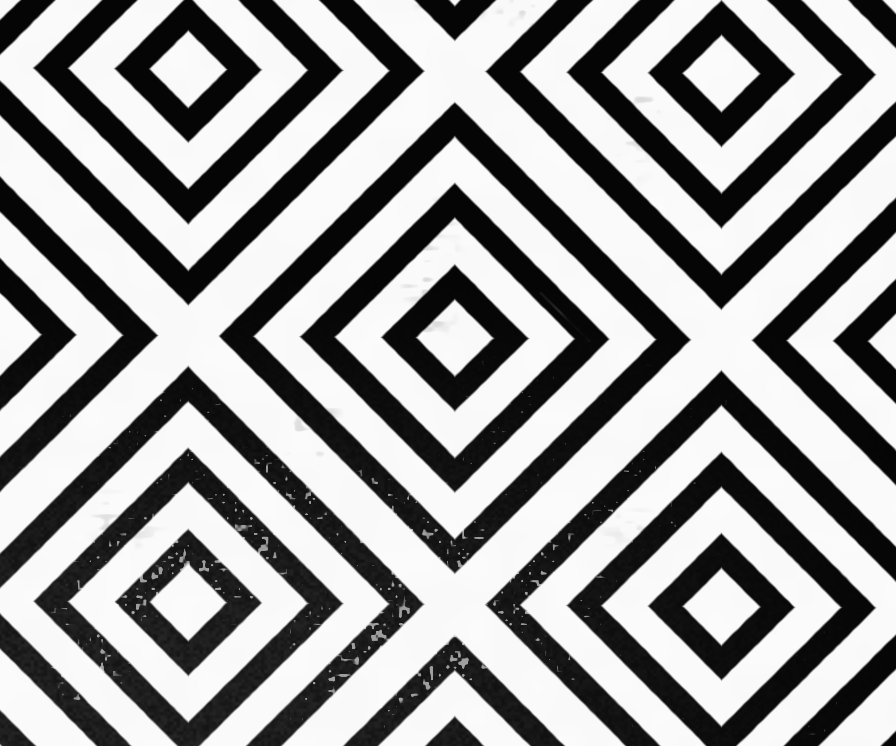
Reproduce this pattern procedurally as a Shadertoy shader.

```glsl
// Staggered concentric black diamonds on white, with ink wear toward the lower left.

const float PITCH = 0.7147;        // diagonal spacing of diamonds, in canvas heights
const float CORE = 0.0517;         // half diagonal of the white core
const float RING_STEP = 0.1089;    // spacing of the rings
const float RING_WIDTH = 0.0465;   // thickness of each black ring
const float RING_COUNT = 3.0;
const vec2 CENTRE = vec2(0.6097, 0.547);
const float TILT = 0.008;

float hash(vec2 p) {
    return fract(sin(dot(p, vec2(127.1, 311.7))) * 43758.5453);
}

float valueNoise(vec2 p) {
    vec2 i = floor(p);
    vec2 f = fract(p);
    f = f * f * (3.0 - 2.0 * f);
    float low = mix(hash(i), hash(i + vec2(1.0, 0.0)), f.x);
    float high = mix(hash(i + vec2(0.0, 1.0)), hash(i + vec2(1.0)), f.x);
    return mix(low, high, f.y);
}

float segmentDistance(vec2 p, vec2 a, vec2 b) {
    vec2 ab = b - a;
    float t = clamp(dot(p - a, ab) / dot(ab, ab), 0.0, 1.0);
    return length(p - a - ab * t);
}

// Diamond radius inside the nearest cell of the diagonal lattice.
float diamondRadius(vec2 p, float pitch) {
    vec2 diagonal = vec2(p.x + p.y, p.x - p.y);
    vec2 cell = abs(fract(diagonal / pitch + 0.5) - 0.5) * pitch;
    return max(cell.x, cell.y);
}

// Ink coverage of the nearest ring.
float rings(float radius, float soft) {
    float middle = CORE + 0.5 * RING_WIDTH;
    float index = clamp(round((radius - middle) / RING_STEP), 0.0, RING_COUNT - 1.0);
    float d = abs(radius - middle - index * RING_STEP) - 0.5 * RING_WIDTH;
    return 1.0 - smoothstep(-soft, soft, d);
}

// Wear strength, growing toward the lower left.
float wearAmount(vec2 p) {
    float low = 1.0 - smoothstep(0.12, 0.68, p.y);
    float left = 1.0 - smoothstep(0.35, 1.35, p.x);
    return low * left;
}

// Small chips where the ink is missing, gathered into clusters.
float chips(vec2 p, float worn) {
    float cluster = smoothstep(0.42, 0.85, valueNoise(p * 9.0 + 4.0));
    float threshold = mix(0.96, 0.66, worn * cluster);
    float grain = valueNoise(p * 190.0);
    return smoothstep(threshold, threshold + 0.16, grain) * smoothstep(0.0, 0.25, worn);
}

void mainImage(out vec4 fragColor, in vec2 fragCoord) {
    vec2 p = fragCoord / iResolution.y;
    float pixel = 1.0 / iResolution.y;

    // Pattern, with a slight tilt and uneven print edges
    vec2 q = p - CENTRE;
    q.y += TILT * q.x;
    float radius = diamondRadius(q, PITCH);
    radius += 0.0012 * (valueNoise(p * 110.0) - 0.5);
    float ink = rings(radius, max(1.4 * pixel, 0.0028));

    // Worn ink: lifted black, fine grain and chips
    float worn = wearAmount(p);
    float grain = valueNoise(p * 230.0 + 17.0);
    float inkTone = 0.018 + worn * (0.06 + 0.07 * grain);
    inkTone = mix(inkTone, 0.75, 0.8 * chips(p, worn));

    // Fine scratch across the middle diamond
    float scratch = segmentDistance(p, vec2(0.725, 0.607), vec2(0.79, 0.543));
    float scratchMask = 1.0 - smoothstep(0.0006, 0.0006 + 1.5 * pixel, scratch);
    inkTone += 0.14 * scratchMask * valueNoise(p * 60.0);

    // Paper with a few faint smudges
    float smudge = smoothstep(0.86, 0.98, valueNoise(p * 7.0 + 31.0));
    smudge *= smoothstep(0.6, 0.9, valueNoise(p * vec2(70.0, 120.0)));
    float paperTone = 0.985 - 0.01 * valueNoise(p * 25.0) - 0.12 * smudge;

    fragColor = vec4(vec3(mix(paperTone, inkTone, ink)), 1.0);
}
```
